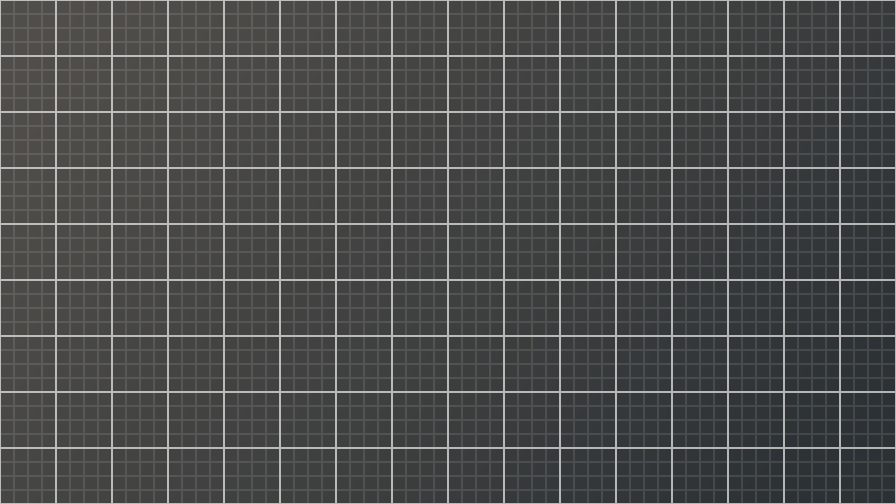
Give the GLSL for this pattern, as a Shadertoy shader.

```glsl
// Drafting grid: nine square cells down, each split four by four by faint lines,
// over a diagonal gradient from warm grey to cool slate.
// Lines use exact box coverage, so they keep their weight at any size.

// Distance to the nearest whole-number line on each axis.
vec2 lineDistance(vec2 p) {
    return abs(fract(p + 0.5) - 0.5);
}

// Share of a pixel covered by a line of the given width, on either axis.
float gridCoverage(vec2 dist, float width, float pixel) {
    vec2 cover = ((width + pixel) * 0.5 - dist) / pixel;
    cover = clamp(cover, 0.0, min(1.0, width / pixel));
    return max(cover.x, cover.y);
}

// Warm upper left, neutral middle, cool lower right.
vec3 background(vec2 uv) {
    float t = 0.68 * uv.x + 0.32 * (1.0 - uv.y);
    vec3 warm = vec3(0.315, 0.305, 0.290);
    vec3 neutral = vec3(0.248, 0.252, 0.250);
    vec3 cool = vec3(0.170, 0.190, 0.205);
    vec3 color = mix(warm, neutral, smoothstep(0.0, 0.55, t));
    return mix(color, cool, smoothstep(0.45, 1.0, t));
}

void mainImage(out vec4 fragColor, in vec2 fragCoord) {
    vec2 cell = fragCoord / iResolution.y * 9.0;
    float pixel = 9.0 / iResolution.y;

    vec3 color = background(fragCoord / iResolution.xy);

    // Faint subdivisions, then the bright cell borders.
    float minor = gridCoverage(lineDistance(cell * 4.0) / 4.0, 0.0156, pixel);
    float major = gridCoverage(lineDistance(cell), 0.0225, pixel);
    color = mix(color, vec3(0.93, 0.95, 0.93), 0.26 * minor);
    color = mix(color, vec3(0.96, 0.97, 0.96), major);

    fragColor = vec4(color, 1.0);
}
```
